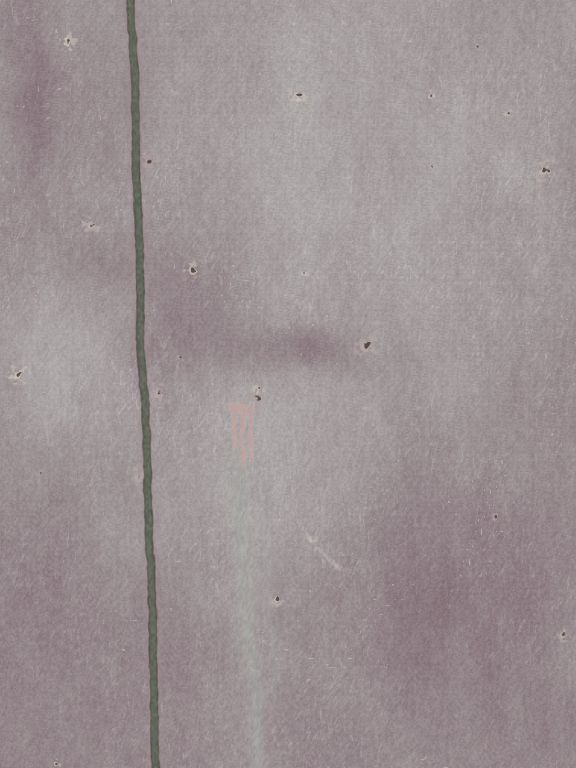
A Shadertoy shader for this texture:

```glsl
// Weathered mauve painted panel with a dark green seam, nail holes, stains and a pink drip.

float hash(vec2 p) {
    return fract(sin(dot(p, vec2(127.1, 311.7))) * 43758.5453);
}

float noise(vec2 p) {
    vec2 i = floor(p), f = fract(p);
    f = f * f * (3.0 - 2.0 * f);
    return mix(mix(hash(i), hash(i + vec2(1, 0)), f.x),
               mix(hash(i + vec2(0, 1)), hash(i + vec2(1, 1)), f.x), f.y);
}

float fbm(vec2 p) {
    float sum = 0.0, amp = 0.5;
    for (int i = 0; i < 4; i++) {
        sum += amp * noise(p);
        p = p * 2.03 + 17.3;
        amp *= 0.5;
    }
    return sum / 0.9375;
}

float blob(vec2 p, vec2 center, vec2 radius) {
    vec2 q = (p - center) / radius;
    return exp(-dot(q, q));
}

float segment(vec2 p, vec2 a, vec2 b) {
    vec2 d = b - a;
    return length(p - a - d * clamp(dot(p - a, d) / dot(d, d), 0.0, 1.0));
}

// Coverage of a shape with signed distance d and edge softness s
float cover(float d, float s) {
    return 1.0 - smoothstep(-s, s, d);
}

// Short fibres, leaning to the right by the given slope
float fibres(vec2 p, float lean, vec2 freq) {
    return noise(vec2(p.x - lean * p.y, p.y) * freq);
}

// Broad fading: 0 is mauve paint, 1 is bleached grey
float fading(vec2 p) {
    vec2 q = p + 0.07 * (vec2(fbm(p * 8.0), fbm(p * 8.0 + 40.0)) - 0.5);
    float t = 0.47;
    t += 0.40 * blob(q, vec2(0.38, 0.79), vec2(0.22, 0.34));
    t += 0.20 * blob(q, vec2(0.62, 0.66), vec2(0.20, 0.30));
    t += 0.38 * blob(q, vec2(0.05, 0.53), vec2(0.13, 0.13));
    t += 0.32 * blob(q, vec2(0.33, 0.38), vec2(0.12, 0.16));
    t -= 0.52 * blob(q, vec2(0.38, 0.535), vec2(0.10, 0.034));
    t -= 0.36 * blob(q, vec2(0.24, 0.58), vec2(0.08, 0.08));
    t -= 0.36 * blob(q, vec2(0.04, 0.88), vec2(0.03, 0.12));
    t -= 0.30 * blob(q, vec2(0.13, 0.68), vec2(0.08, 0.05));
    t -= 0.28 * blob(q, vec2(0.60, 0.22), vec2(0.18, 0.18));
    t -= 0.18 * blob(q, vec2(0.08, 0.16), vec2(0.14, 0.16));
    return t + 0.42 * (fbm(p * vec2(13.0, 6.0)) - 0.5) + 0.22 * (fbm(p * vec2(55.0, 22.0)) - 0.5);
}

// Pale vertical run of washed-out paint
float runStain(vec2 p, float x, float width, float top, float bottom) {
    float wobble = 0.018 * (fbm(vec2(x * 90.0, p.y * 14.0)) - 0.5);
    float d = (p.x - x - 0.06 * (top - p.y) - wobble) / width;
    float ends = smoothstep(top, top - 0.12, p.y) * smoothstep(bottom - 0.1, bottom, p.y);
    return exp(-d * d) * ends * (0.45 + 1.1 * fbm(p * vec2(90.0, 18.0)));
}

// Pink smear with three runs below it
float pinkDrip(vec2 p, vec2 top, float px) {
    vec2 q = p - top + 0.003 * (vec2(noise(p * 130.0), noise(p * 130.0 + 30.0)) - 0.5);
    float mark = cover(segment(q, vec2(-0.009, 0.003), vec2(0.012, 0.0)) - 0.006, 0.002);
    mark = max(mark, 0.5 * cover(segment(q, vec2(-0.022, 0.005), vec2(0.0, 0.004)) - 0.001, 0.001));
    for (int i = 0; i < 3; i++) {
        float k = float(i) - 1.0;
        float x = k * 0.0105 + 0.002;
        float drop = 0.054 + 0.018 * (1.0 - abs(k)) + 0.006 * k;
        float d = segment(q, vec2(x, 0.0), vec2(x + 0.002, -drop));
        mark = max(mark, cover(d - 0.0029, px));
    }
    return mark * (0.6 + 0.4 * noise(p * 180.0));
}

// Scattered ragged nail holes with chipped rims; size is the grid spacing
vec3 nailHoles(vec3 col, vec2 p, float size, float share, float radius, float px) {
    vec2 home = floor(p / size);
    for (int k = 0; k < 9; k++) {
        vec2 cell = home + vec2(k % 3 - 1, k / 3 - 1);
        if (hash(cell + 3.7) > share) continue;
        vec2 center = (cell + 0.15 + 0.7 * vec2(hash(cell + 11.0), hash(cell + 23.0))) * size;
        float r = radius * mix(0.5, 1.2, hash(cell + 31.0));
        float ragged = r * (noise(p * 260.0) - 0.5);
        float d = length(p - center) + 1.5 * ragged;
        float chips = smoothstep(0.55, 0.72, noise(p * 230.0 + 9.0)) * cover(d - r * 2.6, r);
        vec3 rim = mix(vec3(0.68, 0.60, 0.61), vec3(0.84, 0.82, 0.75), hash(cell + 47.0));
        col = mix(col, rim, max(0.55 * chips, 0.85 * cover(d - r * 0.95, px)));
        float core = length(p - center - r * vec2(0.25, 0.2)) + 1.2 * ragged - r * 0.45;
        col = mix(col, vec3(0.27, 0.23, 0.22), 0.85 * cover(core, px));
    }
    return col;
}

void mainImage(out vec4 fragColor, in vec2 fragCoord) {
    vec2 p = fragCoord / iResolution.y;
    float px = 1.0 / iResolution.y;
    vec3 mauve = vec3(0.523, 0.45, 0.475), grey = vec3(0.68, 0.664, 0.66);

    // Faded paint, fine upright grain and crossing pale scratches
    float coarse = fibres(p, 0.08, vec2(190.0, 50.0)) - 0.5;
    float fine = fibres(p, 0.22, vec2(430.0, 190.0)) - 0.5;
    float t = fading(p) + 0.12 * coarse + 0.22 * fine;
    vec3 col = mix(mauve, grey, clamp(t, 0.0, 1.05));
    col += 0.062 * (noise(p * 505.0) - 0.5);
    float worn = smoothstep(0.32, 0.65, fbm(p * 11.0 + 8.0));
    float scratch = max(smoothstep(0.77, 0.95, fibres(p, 0.45, vec2(420.0, 130.0))),
                        smoothstep(0.80, 0.95, fibres(p + 3.0, -0.08, vec2(430.0, 100.0))));
    col += 0.05 * scratch * worn;

    // Washed runs, pink drip and curved scrape
    float wash = max(runStain(p, 0.307, 0.014, 0.47, -0.1), 0.7 * runStain(p, 0.338, 0.008, 0.42, 0.16));
    col = mix(col, vec3(0.645, 0.652, 0.635) + 0.08 * fine, min(0.65 * wash, 0.75));
    col = mix(col, vec3(0.77, 0.64, 0.62), 0.8 * pinkDrip(p, vec2(0.313, 0.466), px));
    vec2 bent = p + vec2(0.0, 7.2 * (p.x - 0.371) * (0.443 - p.x));
    float scrape = cover(segment(bent, vec2(0.371, 0.349), vec2(0.443, 0.26)) - 0.0022, 0.0015);
    scrape *= smoothstep(0.36, 0.43, p.x + 0.06 * fine) * (0.3 + 0.7 * noise(p * 220.0));
    col = mix(col, vec3(0.76, 0.72, 0.70), 0.8 * scrape);

    // Nail holes, small chips and pale specks
    col = nailHoles(col, p, 0.15, 0.42, 0.0056, px);
    col = nailHoles(col, p + 5.0, 0.08, 0.16, 0.0028, px);
    float speck = smoothstep(0.88, 0.96, noise(p * 260.0 + 60.0)) * smoothstep(0.56, 0.70, fbm(p * 14.0 + 3.0));
    col = mix(col, vec3(0.77, 0.73, 0.72), 0.65 * speck);

    // Seam between the panels, with a pinkish lip
    float seamX = 0.172 + 0.031 * (1.0 - p.y) - 0.002 * p.y * (1.0 - p.y)
                + 0.005 * (noise(vec2(2.0, p.y * 9.0)) - 0.5) + 0.0016 * (noise(vec2(7.0, p.y * 60.0)) - 0.5);
    float d = abs(p.x - seamX);
    col = mix(col, vec3(0.62, 0.535, 0.555), 0.45 * cover(d - 0.009, 0.005) * (0.4 + noise(p * vec2(60.0, 40.0))));
    vec3 seam = vec3(0.39, 0.405, 0.365) + 0.08 * (noise(p * vec2(430.0, 260.0)) - 0.5);
    seam -= 0.05 * smoothstep(0.002, 0.005, d);
    col = mix(col, seam, cover(d - 0.0054 + 0.0014 * (noise(p * 150.0) - 0.5), px));

    fragColor = vec4(col, 1.0);
}
```
